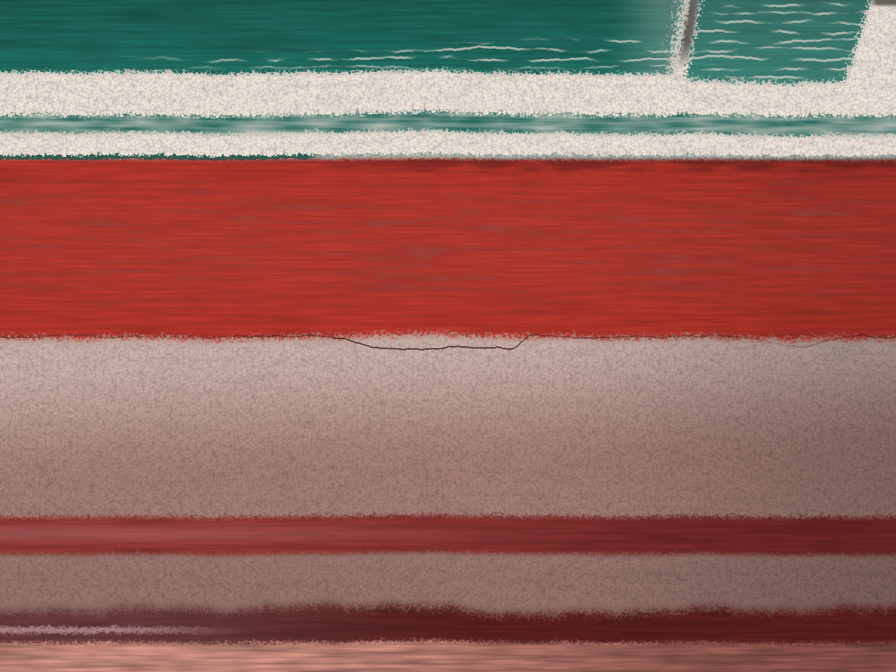
A Shadertoy shader for this texture:

```glsl
// Weathered painted moulding: horizontal bands of green, red and bare grey wood.
// Soft band masks are layered from top to bottom, with edges bent by layered sines;
// stretched cellular noise gives brush streaks and grain, wavy rows give wrinkles.
#define GREEN vec3(0.11, 0.38, 0.34)
#define RED vec3(0.64, 0.19, 0.155)
#define DARK_RED vec3(0.35, 0.12, 0.115)
#define CHALK vec3(0.86, 0.82, 0.785)
#define TAUPE vec3(0.545, 0.42, 0.39)
#define PALE_WOOD vec3(0.71, 0.62, 0.59)
#define GRAIN 0.18
#define STREAK 0.18
#define WRINKLE_GAP 0.0135

vec2 hash2(vec2 p) {
    vec3 a = fract(p.xyx * vec3(0.1031, 0.1030, 0.0973));
    a += dot(a, a.yzx + 33.33);
    return fract((a.xx + a.yz) * a.zy);
}

// Distance to the nearest cell point, and that cell's random value
vec2 cells(vec2 p) {
    vec2 best = vec2(9.0, 0.0);
    for (int k = 0; k < 9; k++) {
        vec2 id = floor(p) + vec2(k % 3 - 1, k / 3 - 1);
        vec2 h = hash2(id + 71.0);
        float d = length(id + h - p);
        if (d < best.x) best = vec2(d, h.x);
    }
    return best;
}

// Irregular wave, roughly -1 to 1
float waves(float x, float seed) {
    float sum = 0.0, amp = 0.4, freq = 9.0;
    for (int i = 0; i < 6; i++) {
        sum += amp * sin(x * freq + seed * (float(i) + 1.7));
        freq *= 2.13;
        amp *= 0.67;
    }
    return sum;
}

float below(float v, float edge, float soft) {
    return 1.0 - smoothstep(edge - soft, edge + soft, v);
}

float band(float v, float lo, float hi, float soft) {
    return below(v, hi, soft) * (1.0 - below(v, lo, soft));
}

void mainImage(out vec4 fragColor, in vec2 fragCoord) {
    vec2 q = fragCoord / iResolution.y;
    float x = fragCoord.x / iResolution.x, t = 1.0 - q.y;
    float px = 1.0 / iResolution.y;

    // Grain, streaks and wobbling edges
    float grain = cells(q * 220.0).x + 0.5 * cells(q * 95.0 + 9.0).x - 0.72;
    float streak = cells(q * vec2(5.0, 130.0)).x + 0.7 * cells(q * vec2(14.0, 240.0) + 5.0).x - 0.80;
    float patches = cells(q * vec2(16.0, 70.0) + 2.0).x - 0.45;
    float wob = 0.003 * waves(x, 2.0) + 0.006 * grain;
    float right = smoothstep(0.55, 1.05, x);

    // Bare wood, darker downward and to the right
    vec3 wood = mix(PALE_WOOD, TAUPE * 1.05, smoothstep(0.53, 0.73, t + 0.05 * x));
    wood *= (1.04 - 0.20 * right) * (1.0 - 0.08 * smoothstep(0.74, 0.88, t));
    vec3 col = wood * (1.0 - GRAIN * grain - 0.04 * patches);

    // Chalky upper ledge
    col = mix(col, CHALK * (1.0 - 0.20 * grain - 0.06 * patches), below(t, 0.235, 0.005));

    // Broken rows of wrinkled paint
    float row = floor(t / WRINKLE_GAP);
    float offset = fract(t / WRINKLE_GAP) - 0.5 - 0.38 * waves(x * 2.0, row + 3.0);
    float wrinkle = below(abs(offset), 0.13, 0.10) * smoothstep(-0.25, 0.15, patches);

    // Green panel, and the block beyond its slanted gap
    vec3 green = GREEN * (0.90 + 1.4 * t) * (1.0 - STREAK * streak);
    float gapX = 0.770 - 0.14 * t;
    float panel = below(t + 1.5 * wob, 0.105 + 0.005 * x, 0.004) * below(x + 0.02 * grain, gapX - 0.010, 0.010);
    float ridge = band(t, 0.080 - 0.024 * smoothstep(0.3, 0.7, x), 0.101, 0.007) * smoothstep(0.05, 0.35, x);
    float pale = max(0.28 * smoothstep(0.67, 0.75, x), 0.75 * wrinkle * ridge);
    col = mix(col, mix(green, CHALK, pale), panel);
    float block = band(x + 2.0 * wob, gapX + 0.012, 0.968 - 0.25 * t, 0.004) * below(t + 2.0 * wob, 0.119, 0.005);
    col = mix(col, mix(green * 1.05, CHALK, 0.14 + 0.62 * wrinkle), block);
    float gap = band(x + wob, gapX, gapX + 0.010, 0.003) * below(t, 0.085, 0.025);
    gap = max(gap, band(x, 0.974, 2.0, 0.006) * below(t, 0.008, 0.004));
    col = mix(col, vec3(0.27, 0.26, 0.25), 0.8 * gap);

    // Worn green bead, and the thin line under the ledge
    float worn = 0.42 + 0.5 * patches + 0.35 * streak + 0.12 * waves(x, 7.0) + 0.3 * band(x, 0.59, 0.63, 0.03);
    float bead = band(t + 1.5 * wob, 0.170, 0.195 + 0.004 * x, 0.004);
    col = mix(col, mix(GREEN, CHALK, clamp(worn, 0.08, 0.9)), bead);
    col = mix(col, GREEN * 0.8, band(t + wob, 0.230, 0.237, 0.002) * (0.9 - 0.6 * smoothstep(0.34, 0.36, x)));

    // Broad red band, brushed and darker at its top rim
    vec3 red = RED * (1.03 - STREAK * streak - 0.14 * right);
    float scuff = smoothstep(0.0, 0.5, streak + 0.5 * patches);
    red = mix(red, vec3(0.60, 0.35, 0.33), (0.08 + 0.3 * scuff) * band(t, 0.28, 0.44, 0.05));
    red = mix(red, DARK_RED, 0.6 * below(t + 0.02 * patches, 0.248, 0.008) * smoothstep(0.15, 0.6, x));
    col = mix(col, red, band(t + 0.5 * wob, 0.237, 2.0, 0.004) * below(t + 2.0 * wob, 0.501, 0.008));

    // Jagged crack, faint and broken toward the left
    float sag = 0.017 * smoothstep(0.365, 0.43, x) * below(x, 0.582, 0.010) + 0.013 * band(x, 0.85, 0.92, 0.03);
    float crackY = 0.501 + sag + 0.0025 * waves(x * 3.0, 5.0) + 0.002 * waves(x * 8.0, 3.0);
    float crack = below(abs(t - crackY), 0.0004 + 0.5 * px, 0.6 * px);
    float broken = mix(0.35 + 0.3 * waves(x * 2.0, 1.0), 0.75, band(x, 0.37, 0.59, 0.01));
    col = mix(col, vec3(0.25, 0.11, 0.11), crack * max(broken, 0.0));

    // Lower red bead with a soft sheen
    vec3 lowRed = mix(vec3(0.53, 0.20, 0.19), DARK_RED * 1.1, smoothstep(0.25, 1.0, x)) * (1.0 - STREAK * streak);
    float sheen = band(t, 0.785, 0.804, 0.012) * below(x, 0.40, 0.28);
    col = mix(col, mix(lowRed, vec3(0.70, 0.46, 0.45), 0.45 * sheen), band(t + wob, 0.768, 0.824, 0.006));

    // Dark ragged stripe with a glint, then the pale bottom lip
    vec3 dark = mix(vec3(0.38, 0.21, 0.21), DARK_RED * 0.93, smoothstep(0.1, 0.6, x)) * (1.0 - STREAK * streak);
    float glint = band(t + wob, 0.932, 0.941, 0.004) * below(x, 0.21, 0.09);
    dark = mix(dark, vec3(0.78, 0.65, 0.66), 0.65 * glint);
    col = mix(col, dark, 1.0 - below(t, 0.908 + 0.012 * waves(x, 1.0) + 0.012 * grain, 0.012));
    vec3 lip = mix(vec3(0.71, 0.49, 0.44), vec3(0.48, 0.28, 0.25), smoothstep(0.25, 0.95, x));
    col = mix(col, lip * (1.0 - 0.3 * streak - 0.2 * patches), 1.0 - below(t + wob, 0.955, 0.005));

    fragColor = vec4(clamp(col, 0.0, 1.0), 1.0);
}
```
